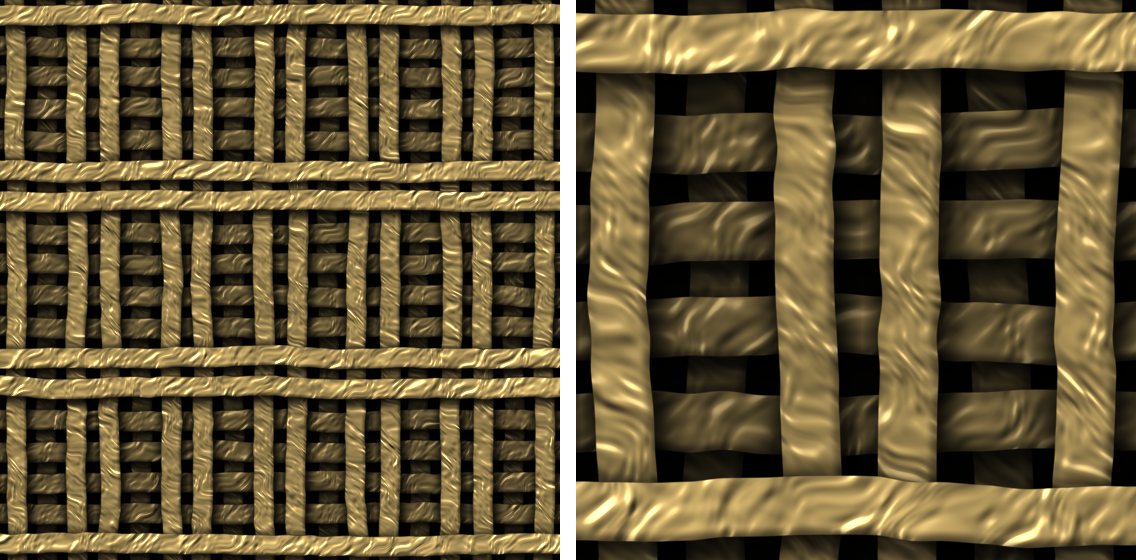
Left: the whole. Right: its middle third, enlarged.
Reproduce this pattern procedurally as a Shadertoy shader.

```glsl
// Rough tan slats stacked crosswise in four layers over black gaps.

float hash(vec2 p) {
    vec3 q = fract(vec3(p.xyx) * 0.1031);
    q += dot(q, q.yzx + 33.33);
    return fract((q.x + q.y) * q.z);
}

float noise(vec2 p) {
    vec2 i = floor(p), f = fract(p);
    f = f * f * (3.0 - 2.0 * f);
    return mix(mix(hash(i), hash(i + vec2(1, 0)), f.x),
               mix(hash(i + vec2(0, 1)), hash(i + vec2(1, 1)), f.x), f.y);
}

// Upright slats repeat every 3 slots, level ones every 6; each layer takes its share.
bool hasSlat(float id, int layer) {
    bool deepUpright = mod(id, 3.0) == 1.0;
    bool topLevel = mod(id + 1.0, 6.0) < 1.5;
    if (layer == 0) return deepUpright;
    if (layer == 1) return !topLevel;
    if (layer == 2) return !deepUpright;
    return topLevel;
}

// Signed distance to the nearest slat; q.x runs along it, q.y across.
float slatDistance(vec2 q, int layer) {
    float nearest = 9.0;
    for (float i = -1.0; i <= 1.0; i++) {
        float id = floor(q.y) + i;
        if (!hasSlat(id, layer)) continue;
        float row = id * 7.0 + float(layer) * 131.0;
        float sway = 0.13 * (noise(vec2(q.x * 0.45, row)) - 0.5)
                   + 0.05 * (noise(vec2(q.x * 2.5, row + 3.0)) - 0.5)
                   + 0.08 * (hash(vec2(row, 5.0)) - 0.5);
        nearest = min(nearest, abs(q.y - id - 0.5 - sway) - 0.315);
    }
    return nearest;
}

// Height of the diagonal wrinkles; slant flips their direction.
float wrinkles(vec2 p, float slant) {
    vec2 g = vec2(p.x - slant * p.y, p.x + slant * p.y);
    g += 0.6 * noise(g * 1.4);
    return 0.6 * noise(g * vec2(1.6, 4.5)) + 0.4 * noise(g * vec2(4.0, 10.0));
}

void mainImage(out vec4 fragColor, in vec2 fragCoord) {
    // 18 slots each way, counted from the upper left
    vec2 p = 18.0 * fragCoord / iResolution.xy;
    p.y = 18.0 - p.y;
    float pixel = 18.0 / iResolution.y;
    vec4 brightness = vec4(0.46, 0.60, 0.92, 1.06);
    vec3 color = vec3(0.025, 0.02, 0.01);

    for (int layer = 0; layer < 4; layer++) {
        bool upright = layer % 2 == 0;
        vec2 towardLight = p - vec2(0.05, 0.09);
        float d = slatDistance(upright ? p.yx : p, layer);
        float lit = slatDistance(upright ? towardLight.yx : towardLight, layer);

        // Shadow on the layers below
        color *= mix(0.16, 1.0, smoothstep(-0.1, 0.4, lit));

        // Embossed wrinkles, lit from above
        vec2 grain = p + float(layer) * 23.0;
        vec2 tilt = vec2(0.015, 0.045);
        float slant = upright ? -1.0 : 1.0;
        float relief = wrinkles(grain + tilt, slant) - wrinkles(grain - tilt, slant);

        // Patchy tone with a bevel along the edges
        float edge = 1.0 - smoothstep(0.0, 0.13, -d);
        float tone = brightness[layer] * (0.9 + 0.2 * noise(grain * 2.0));
        tone *= (1.0 + 1.1 * relief) * (1.0 - 0.25 * edge + 2.8 * edge * (lit - d));
        vec3 slat = vec3(0.66, 0.56, 0.34) * tone;
        slat += vec3(0.32, 0.30, 0.24) * brightness[layer] * smoothstep(0.12, 0.42, relief);

        color = mix(color, slat, 1.0 - smoothstep(-pixel, pixel, d));
    }
    fragColor = vec4(clamp(color, 0.0, 1.0), 1.0);
}
```
